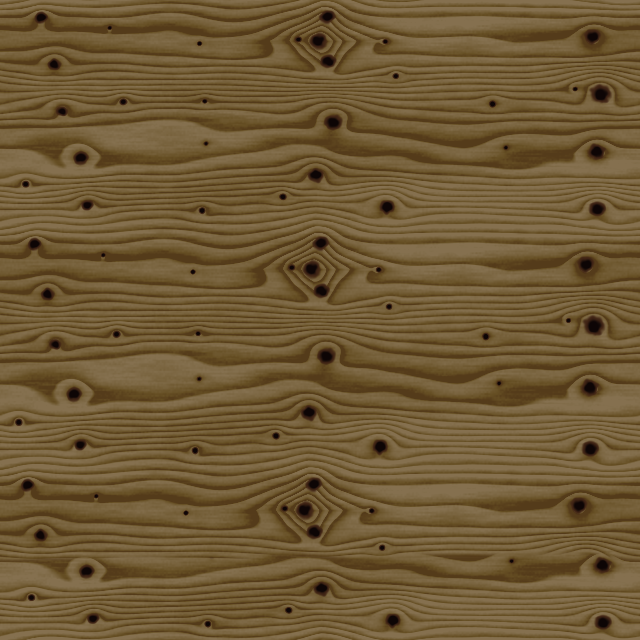
A WebGL 1 fragment shader for this texture:

```glsl
precision highp float;
uniform vec2 u_resolution;

const float PERIOD = 0.352;       // height of one board figure
const float ROW_STRETCH = 1.07;   // lower rows are slightly taller
const float SHEAR = 0.029;        // sideways drift down the canvas
const float SPLICE_Y = 0.87;      // where the last row is cut short
const vec2 SPLICE_SHIFT = vec2(-0.009, -0.646);
const float RINGS = 22.0;         // growth rings per figure
const float RING_BUNCHING = 0.75;
const float RING_WARP = 2.0;
const vec2 EYE = vec2(0.503, 0.064);
const vec2 EYE_SIZE = vec2(0.085, 0.042);
const float EYE_RINGS = 4.5;
const vec2 PIN_CELLS = vec2(7.0, 4.0);
const float PIN_CHANCE = 0.55;
const float TAU = 6.28319;

const vec3 PALE = vec3(0.52, 0.44, 0.31);
const vec3 OLIVE = vec3(0.40, 0.31, 0.14);
const vec3 UMBER = vec3(0.33, 0.23, 0.10);
const vec3 KNOT_RIM = vec3(0.25, 0.14, 0.08);
const vec3 KNOT_CORE = vec3(0.05, 0.02, 0.02);

float hash(vec2 p) {
  vec3 q = fract(p.xyx * vec3(0.1031, 0.1030, 0.0973));
  q += dot(q, q.yzx + 33.33);
  return fract((q.x + q.y) * q.z);
}

// Value noise that wraps over the figure
float noise(vec2 p, vec2 cells) {
  p *= cells / vec2(1.0, PERIOD);
  vec2 i = floor(p), f = fract(p);
  vec2 a = mod(i, cells), b = mod(i + 1.0, cells);
  f = f * f * (3.0 - 2.0 * f);
  return mix(mix(hash(a), hash(vec2(b.x, a.y)), f.x),
             mix(hash(vec2(a.x, b.y)), hash(b), f.x), f.y);
}

vec2 wrapOffset(vec2 d) {
  vec2 size = vec2(1.0, PERIOD);
  return mod(d + 0.5 * size, size) - 0.5 * size;
}

// knots: x = grain deflection, y = extra rings, z = stain, w = nearest radius ratio
void addKnot(vec2 p, vec2 center, float radius, inout vec4 knots) {
  vec2 d = wrapOffset(p - center);
  vec2 q = d / (radius * 3.0);
  float bend = exp(-dot(q * q, vec2(0.4, 1.0)));
  knots.x -= 0.9 * d.y * bend;
  knots.y += 120.0 * radius * exp(-2.0 * dot(q, q));
  knots.z += exp(-dot(q * q, vec2(0.12, 5.0)));
  knots.w = min(knots.w, length(d * vec2(0.9, 1.0)) / radius);
}

void addWhorl(vec2 p, vec2 first, vec2 pitch, float count, float radius, inout vec4 knots) {
  for (int j = 0; j < 5; j++) {
    float n = float(j);
    if (n >= count) break;
    float jitter = hash(vec2(n + 3.0, first.x * 90.0)) - 0.5;
    addKnot(p, first + pitch * n + vec2(0.016 * jitter, 0.0),
            radius * (1.0 + 0.4 * jitter), knots);
  }
}

// Tiny pin knots scattered on a jittered grid
void addPins(vec2 p, inout vec4 knots) {
  vec2 cellSize = vec2(1.0, PERIOD) / PIN_CELLS;
  for (int j = -1; j <= 1; j++) {
    for (int i = -1; i <= 1; i++) {
      vec2 cell = mod(floor(p / cellSize) + vec2(float(i), float(j)), PIN_CELLS);
      if (hash(cell + 17.0) > PIN_CHANCE) continue;
      vec2 spot = 0.15 + 0.7 * vec2(hash(cell + 5.0), hash(cell + 41.0));
      addKnot(p, (cell + spot) * cellSize, 0.0028 + 0.0025 * hash(cell + 29.0), knots);
    }
  }
}

vec3 wood(vec2 p) {
  vec4 knots = vec4(0.0, 0.0, 0.0, 9.0);
  addWhorl(p, vec2(0.066, 0.028), vec2(0.021, 0.073), 5.0, 0.008, knots);
  addWhorl(p, vec2(0.510, 0.026), vec2(0.004, 0.070), 2.0, 0.009, knots);
  addWhorl(p, EYE, vec2(0.0), 1.0, 0.013, knots);
  addWhorl(p, vec2(0.525, 0.191), vec2(-0.022, 0.083), 2.0, 0.010, knots);
  addWhorl(p, vec2(0.615, 0.323), vec2(0.0), 1.0, 0.010, knots);
  addWhorl(p, vec2(0.932, 0.057), vec2(0.005, 0.090), 4.0, 0.0115, knots);
  addPins(p, knots);

  // Pointed nested rings round the large central eye
  vec2 d = wrapOffset(p - EYE), q = abs(d) / EYE_SIZE;
  float eye = exp(-pow(0.5 * (q.x + q.y) + 0.5 * length(q), 1.6));
  float ridge = 0.004 * exp(-d.x * d.x * 900.0);

  // Ring count: bunched lines alternate with broad open figure
  float t = (p.y + knots.x - 0.7 * d.y * eye + ridge) / PERIOD;
  float phase = 2.0 * TAU * (t - 0.38);
  float rings = RINGS * (t + RING_BUNCHING * sin(phase) / (2.0 * TAU));
  rings += RING_WARP * noise(p, vec2(4.0, 6.0)) + 0.6 * noise(p, vec2(11.0, 16.0));
  rings += knots.y + EYE_RINGS * eye;

  // Slow darkening to late wood, then a crisp smoothed edge
  float rate = RINGS / PERIOD * (1.0 + RING_BUNCHING * cos(phase));
  float edge = min(0.06 + rate / u_resolution.y, 0.4);
  float s = fract(rings);
  float late = smoothstep(0.1, 0.85, s) * (1.0 - smoothstep(1.0 - edge, 1.0, s));

  float tone = 0.08 + 0.58 * late + 0.22 * pow(late, 4.0) + 0.25 * min(knots.z, 1.5);
  tone += 0.45 * (noise(p, vec2(3.0, 7.0)) - 0.5);
  tone += 0.22 * (noise(p, vec2(45.0, 130.0)) - 0.5);
  tone += 0.12 * (noise(p, vec2(340.0, 120.0)) - 0.5);
  vec3 color = mix(PALE, OLIVE, clamp(tone / 0.7, 0.0, 1.0));
  color = mix(color, UMBER, smoothstep(0.65, 1.0, tone));

  // Ragged knots with a brown rim and black heart
  float r = knots.w + 0.35 * (noise(p, vec2(150.0, 53.0)) - 0.5);
  color = mix(color, KNOT_RIM, 1.0 - smoothstep(0.9, 1.3, r));
  return mix(color, KNOT_CORE, 1.0 - smoothstep(0.5, 0.95, r));
}

void main() {
  vec2 uv = gl_FragCoord.xy / u_resolution;
  uv.y = 1.0 - uv.y;
  float row = uv.y < PERIOD ? uv.y : mod((uv.y - PERIOD) / ROW_STRETCH, PERIOD);
  vec3 color = wood(vec2(uv.x + SHEAR * uv.y, row));

  // The shortened last row joins the figure's lower part
  vec2 spliced = uv + SPLICE_SHIFT;
  spliced.x += SHEAR * spliced.y;
  float seam = SPLICE_Y + 0.02 * (noise(uv, vec2(9.0, 4.0)) - 0.5);
  color = mix(color, wood(spliced), smoothstep(-0.006, 0.006, uv.y - seam));
  gl_FragColor = vec4(color, 1.0);
}
```
